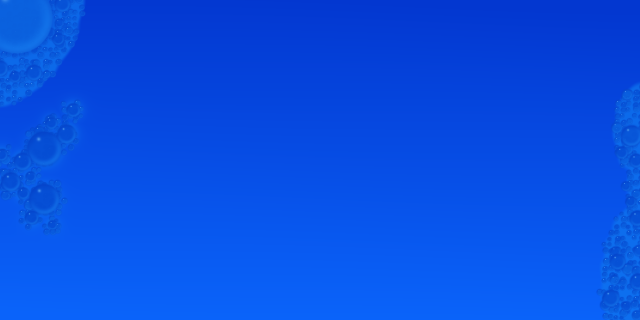
Write a WebGL 2 fragment shader that draws this background.

```glsl
#version 300 es
precision highp float;

uniform vec2 u_resolution;
out vec4 fragColor;

const vec3 SKY_TOP = vec3(0.012, 0.215, 0.815);
const vec3 SKY_BOTTOM = vec3(0.040, 0.390, 0.980);
const vec3 FOAM = vec3(0.055, 0.450, 0.930);
const vec3 CORE = vec3(0.020, 0.300, 0.830);
const vec3 PALE_CORE = vec3(0.040, 0.380, 0.870);
const vec3 RIM = vec3(0.110, 0.540, 0.970);
const vec3 SHADE = vec3(0.015, 0.250, 0.780);
const vec3 GLINT = vec3(0.450, 0.760, 1.000);
const float FINE_CELL = 0.019;
const float COARSE_CELL = 0.034;
const float HALO_WIDTH = 0.012;
const float SATELLITE_REACH = 0.017;

// Large bubbles: centre x, centre y, radius, in canvas heights
const vec3 CLUSTER[12] = vec3[](
  vec3(0.138, 0.536, 0.053), vec3(0.208, 0.581, 0.029),
  vec3(0.229, 0.656, 0.021), vec3(0.070, 0.495, 0.027),
  vec3(0.138, 0.378, 0.047), vec3(0.034, 0.432, 0.029),
  vec3(0.099, 0.320, 0.021), vec3(0.161, 0.615, 0.018),
  vec3(0.005, 0.516, 0.018), vec3(0.073, 0.396, 0.018),
  vec3(0.164, 0.297, 0.014), vec3(0.096, 0.448, 0.016));
const vec3 EDGE[14] = vec3[](
  vec3(0.052, 0.945, 0.112), vec3(0.195, 0.987, 0.024),
  vec3(0.106, 0.773, 0.024), vec3(0.182, 0.878, 0.018),
  vec3(0.047, 0.760, 0.017), vec3(0.000, 0.786, 0.024),
  vec3(1.973, 0.576, 0.032), vec3(1.943, 0.523, 0.019),
  vec3(1.988, 0.498, 0.021), vec3(1.930, 0.182, 0.024),
  vec3(1.909, 0.068, 0.026), vec3(1.994, 0.120, 0.025),
  vec3(1.992, 0.318, 0.024), vec3(1.971, 0.370, 0.016));

vec3 hash3(vec2 cell) {
  vec3 h = fract(cell.xyx * vec3(0.1031, 0.1030, 0.0973));
  h += dot(h, h.yxz + 33.33);
  return fract((h.xxy + h.yzz) * h.zyx);
}

float ellipse(vec2 p, vec2 radii) {
  return (length(p / radii) - 1.0) * min(radii.x, radii.y);
}

// Signed distance to the corner and right-hand foam banks
float bankDistance(vec2 p) {
  float corner = length(p - vec2(-0.11, 1.02)) - 0.375;
  float upper = ellipse(p - vec2(2.01, 0.59), vec2(0.095, 0.155));
  float lower = ellipse(p - vec2(2.02, 0.12), vec2(0.146, 0.260));
  float strip = max(1.957 - p.x, p.y - 0.6);
  float ripple = 0.003 * sin(p.y * 70.0 + 2.0 * sin(p.x * 40.0));
  return min(corner, min(strip, min(upper, lower))) + ripple;
}

float clusterDistance(vec2 p) {
  float d = 1.0;
  for (int i = 0; i < CLUSTER.length(); i++)
    d = min(d, length(p - CLUSTER[i].xy) - CLUSTER[i].z);
  return d;
}

float foamDistance(vec2 p) {
  return min(bankDistance(p), clusterDistance(p) - SATELLITE_REACH);
}

// One glassy bubble: shaded core, lit rim, dark contour and small glint
vec3 drawBubble(vec3 base, vec2 q, float radius, vec3 core, float opacity) {
  float aa = 1.0 / u_resolution.y;
  float dist = length(q);
  float t = dist / radius;
  float slope = dot(q, normalize(vec2(0.5, -0.85))) / radius;
  vec3 body = mix(core, RIM, 0.65 * smoothstep(0.55, 1.0, t) * smoothstep(-0.8, 1.0, slope));
  body = mix(body, SHADE, 0.6 * smoothstep(0.45, 0.95, t) * smoothstep(0.1, -0.9, slope));
  float glint = exp(-dot(q / radius - vec2(-0.32, 0.55), q / radius - vec2(-0.32, 0.55)) * 90.0);
  body = mix(body, GLINT, 0.6 * glint);
  float contour = exp(-pow((dist - radius) / (0.08 * radius + 0.5 * aa), 2.0));
  vec3 color = mix(base, body, opacity * smoothstep(aa, -aa, dist - radius));
  return mix(color, SHADE, 0.35 * contour * opacity);
}

// Jittered cells, each holding a bubble when its centre lies in the foam
vec3 drawFroth(vec3 color, vec2 p, float size, float density) {
  vec2 home = floor(p / size);
  for (int j = -1; j <= 1; j++)
    for (int i = -1; i <= 1; i++) {
      vec2 cell = home + vec2(i, j);
      vec3 rnd = hash3(cell + 17.0 + size * 900.0);
      vec2 centre = (cell + 0.5 + 0.5 * (rnd.xy - 0.5)) * size;
      if (rnd.z > density || foamDistance(centre) > 0.0) continue;
      float radius = size * mix(0.32, 0.52, rnd.x);
      color = drawBubble(color, p - centre, radius, mix(CORE, PALE_CORE, rnd.y), 0.8);
    }
  return color;
}

void main() {
  vec2 p = gl_FragCoord.xy / u_resolution.y;

  // Tilted water gradient with faint broad waves
  float height = p.y + 0.025 * (p.x - 1.0) + 0.008 * sin(p.x * 3.0 + p.y * 9.0);
  vec3 color = mix(SKY_BOTTOM, SKY_TOP, clamp(height, 0.0, 1.0));

  // Foam body and soft halo
  float bank = bankDistance(p);
  float cluster = clusterDistance(p);
  color = mix(color, FOAM, 0.80 * smoothstep(0.004, -0.012, bank));
  color = mix(color, FOAM, 0.75 * exp(-max(cluster, 0.0) / HALO_WIDTH));

  // Froth, skipped far from the foam
  if (min(bank, cluster) < 0.08) {
    color = drawFroth(color, p, FINE_CELL, 0.85);
    color = drawFroth(color, p, COARSE_CELL, 0.30);
  }

  // Large bubbles
  for (int i = 0; i < CLUSTER.length(); i++)
    color = drawBubble(color, p - CLUSTER[i].xy, CLUSTER[i].z, CORE, 0.92);
  for (int i = 0; i < EDGE.length(); i++) {
    vec3 core = mix(CORE, PALE_CORE, smoothstep(0.01, 0.06, EDGE[i].z));
    color = drawBubble(color, p - EDGE[i].xy, EDGE[i].z, core, 0.92);
  }

  fragColor = vec4(color, 1.0);
}
```
